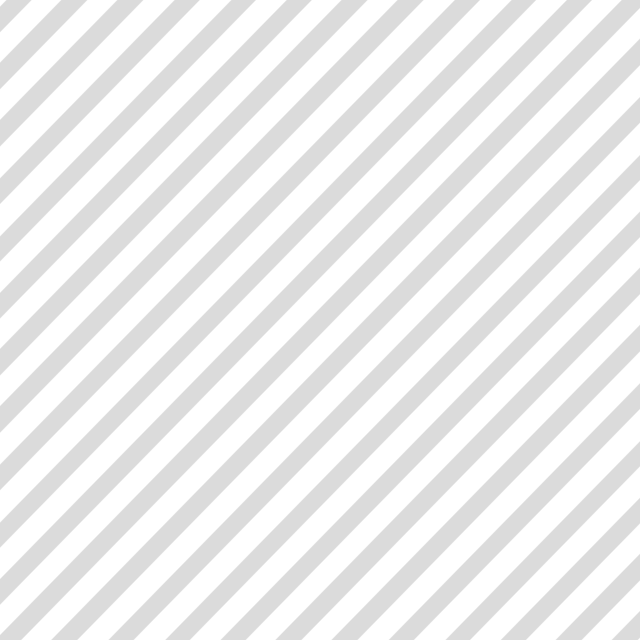
Reproduce this pattern procedurally as a Shadertoy shader.

```glsl
// Pale grey diagonal stripes on white, with slightly uneven widths.

const vec3 PAPER_COLOR = vec3(1.0);
const vec3 STRIPE_COLOR = vec3(0.86);
const vec2 STRIPE_COUNT = vec2(11.42, 11.18); // repeats across and down
const float STRIPE_PHASE = 0.336;             // first centre, in repeats
const float STRIPE_WIDTH = 0.453;             // share of one repeat
const float WIDTH_VARIATION = 0.015;
const float CENTRE_DRIFT = 0.012;
const float VARIATION_PERIOD = 5.0;           // stripes per wobble cycle
const float VARIATION_START = 4.0;
const float EDGE_PIXELS = 0.75;               // half width of the soft edge
const float TAU = 6.28318;

// Signed distance to the nearest stripe edge, in repeats; negative inside.
float stripeDistance(float position) {
    float index = floor(position + 0.5);
    float wobble = cos(TAU * (index - VARIATION_START) / VARIATION_PERIOD);
    float centre = index + CENTRE_DRIFT * wobble;
    float width = STRIPE_WIDTH - WIDTH_VARIATION * wobble;
    return abs(position - centre) - 0.5 * width;
}

void mainImage(out vec4 fragColor, in vec2 fragCoord) {
    vec2 uv = fragCoord / iResolution.xy;

    // Stripes are counted from the upper left corner
    float position = dot(vec2(uv.x, 1.0 - uv.y), STRIPE_COUNT) - STRIPE_PHASE;

    // Edge softness follows the size of a pixel
    float softness = EDGE_PIXELS * length(STRIPE_COUNT / iResolution.xy);
    float coverage = 1.0 - smoothstep(-softness, softness, stripeDistance(position));

    fragColor = vec4(mix(PAPER_COLOR, STRIPE_COLOR, coverage), 1.0);
}
```
